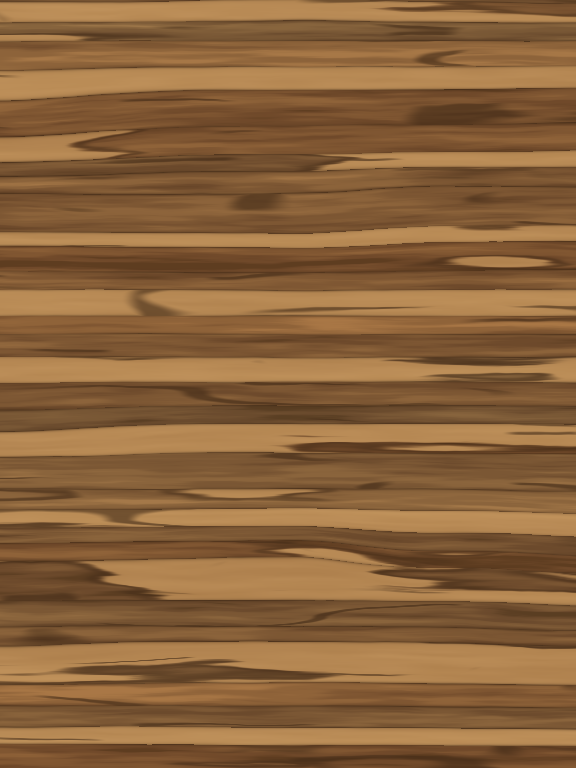
Write a WebGL 2 fragment shader that draws this texture.

```glsl
#version 300 es
precision highp float;
// Striped walnut-like veneer: horizontal layers of uneven height, pale sapwood
// tongues cut from stretched noise, and brown heartwood coloured by several
// scales of streaked grain, with dark seams, outlines and short cracks.

uniform vec2 u_resolution;
out vec4 fragColor;

const float LAYERS = 32.0;        // layers over the canvas height
const float LAYER_JITTER = 0.8;   // unevenness of layer heights
const float ARCH = 0.016;         // height of the rare broad arches
const float WAVER = 0.007;        // small wandering of the grain
const float SAP_CHANCE = 0.9;     // share of every third layer that is pale
const float SAP_BIAS = 0.20;
const float HEART_BIAS = -0.27;
const float SAP_SOFTNESS = 0.016;
const float SEAM_WIDTH = 0.0013;
const float HUE_SHIFT = 0.8;

const vec3 INK = vec3(0.25, 0.16, 0.085);
const vec3 UMBER = vec3(0.36, 0.24, 0.13);
const vec3 BROWN = vec3(0.43, 0.29, 0.17);
const vec3 WALNUT = vec3(0.49, 0.34, 0.20);
const vec3 TAN = vec3(0.55, 0.39, 0.23);
const vec3 HONEY = vec3(0.65, 0.47, 0.28);
const vec3 SAP = vec3(0.73, 0.55, 0.34);

float hash(vec2 p) {
  vec3 q = fract(p.xyx * 0.1031);
  q += dot(q, q.yzx + 33.33);
  return fract((q.x + q.y) * q.z);
}

float noise(vec2 p) {
  vec2 i = floor(p), f = fract(p);
  f = f * f * (3.0 - 2.0 * f);
  return mix(mix(hash(i), hash(i + vec2(1, 0)), f.x),
             mix(hash(i + vec2(0, 1)), hash(i + vec2(1, 1)), f.x), f.y);
}

float fbm(vec2 p) {
  float sum = 0.0, amp = 0.533;
  for (int i = 0; i < 4; i++) {
    sum += amp * noise(p);
    p = p * 2.03 + vec2(17.3, 9.1);
    amp *= 0.5;
  }
  return sum;
}

// Jittered lower edge of a layer, in layer units
float layerEdge(float id) {
  return id + LAYER_JITTER * (hash(vec2(id, 5.0)) - 0.5);
}

vec3 heartColor(float tone) {
  vec3 c = mix(UMBER, BROWN, smoothstep(0.05, 0.27, tone));
  c = mix(c, WALNUT, smoothstep(0.27, 0.50, tone));
  c = mix(c, TAN, smoothstep(0.50, 0.74, tone));
  return mix(c, HONEY, smoothstep(0.78, 1.10, tone));
}

void main() {
  vec2 p = gl_FragCoord.xy / u_resolution.y;

  // Broad arches and a slight waver bend the layers
  float arch = 2.0 * noise(p * vec2(2.6, 7.0) + 3.0) - 1.0;
  p.y += ARCH * arch * arch * arch;
  float row = p.y * LAYERS + 0.12 * (fbm(p * vec2(7.0, 20.0)) - 0.5);

  // Layer lookup and distance to its nearest seam
  float id = floor(row);
  if (row < layerEdge(id)) id -= 1.0;
  else if (row >= layerEdge(id + 1.0)) id += 1.0;
  float seamDist = min(row - layerEdge(id), layerEdge(id + 1.0) - row) / LAYERS;
  float layerTone = hash(vec2(id, 11.0));
  float layerHue = hash(vec2(id, 23.0)) - 0.5;

  // Grain fields, shifted so that each layer has its own figure
  vec2 q = p + vec2(layerTone * 19.0, hash(vec2(id, 31.0)) * 13.0) + 2.0;
  q.y += WAVER * (fbm(q * vec2(9.0, 28.0)) - 0.5);
  float coarse = fbm(q * vec2(1.2, 30.0));
  float fine = fbm(q * vec2(4.5, 125.0));
  float fibre = noise(q * vec2(16.0, 230.0));

  // Heartwood
  float tone = 0.53 + 0.5 * (layerTone - 0.5) + 1.05 * (coarse - 0.5)
             + 0.9 * (fine - 0.5) + 0.28 * (fibre - 0.5);
  vec3 heart = heartColor(tone);
  heart *= 1.0 + HUE_SHIFT * layerHue * vec3(0.08, -0.03, -0.12);

  // Sapwood: mostly every third layer, tapering along its length
  bool pale = mod(id, 3.0) == 1.0 && hash(vec2(id, 41.0)) < SAP_CHANCE;
  float sapField = fbm(q * vec2(1.4, 20.0) + 50.0) - 0.5
                 + 0.35 * (noise(vec2(p.x * 3.0, id * 7.0)) - 0.5)
                 + 0.10 * (fine - 0.5) + (pale ? SAP_BIAS : HEART_BIAS);
  float sapMask = smoothstep(-SAP_SOFTNESS, SAP_SOFTNESS, sapField);
  float sapTone = 0.8 + 1.1 * (coarse - 0.5) + 0.5 * (fine - 0.5);
  vec3 sap = mix(HONEY, SAP, clamp(sapTone, 0.0, 1.25)) + 0.02 * (fibre - 0.5);
  vec3 color = mix(heart, sap, sapMask);

  // Dark outline around the tongues, seams between layers, short cracks
  float rim = (sapField + 0.025) / 0.022;
  float outline = 0.5 * exp(-rim * rim);
  float seam = exp(-seamDist / SEAM_WIDTH) * (0.2 + 0.6 * noise(vec2(p.x * 5.0, id * 3.0)));
  float ridge = abs(noise(q * vec2(3.0, 48.0) + 80.0) - 0.5);
  float crack = (1.0 - smoothstep(0.015, 0.06, ridge))
              * smoothstep(0.56, 0.74, noise(q * vec2(8.0, 26.0) + 120.0));
  float dark = max(max(outline, seam), 0.6 * crack);
  color = mix(color, INK, dark);

  fragColor = vec4(color, 1.0);
}
```
